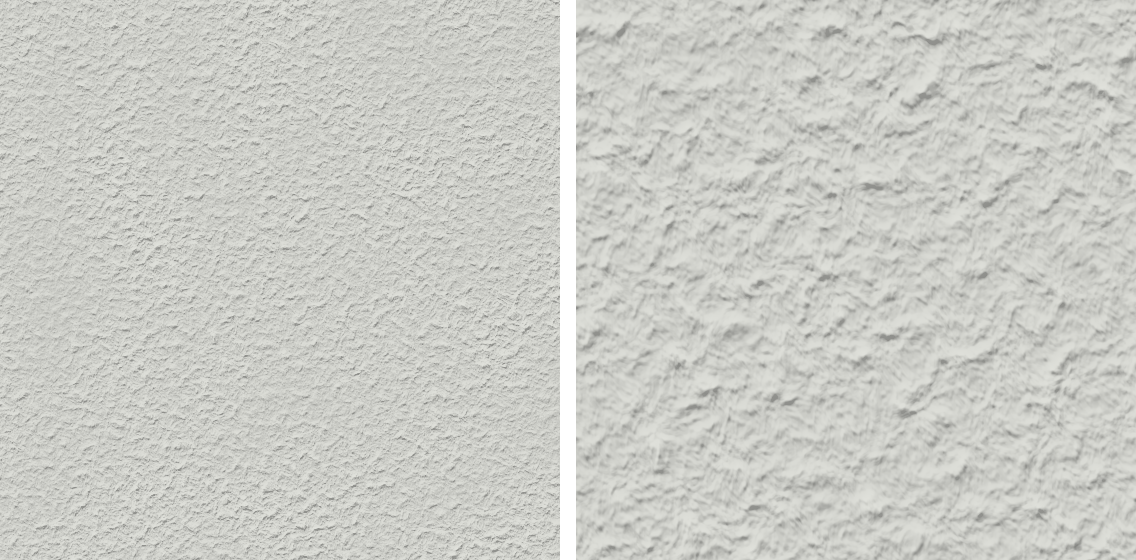
Left: the whole. Right: its middle third, enlarged.
Reproduce this texture procedurally as a WebGL 1 fragment shader.

```glsl
precision highp float;
// Pale grey rough-cast plaster: a height field of fine, crumbly lumps
// built from rotated octaves of gradient noise, lit from above and slightly
// left so that tops are pale and the undersides carry small dark shadows.

uniform vec2 u_resolution;

// Random unit vector for a lattice cell
vec2 cellGradient(vec2 cell) {
  float angle = 6.2832 * fract(sin(dot(cell, vec2(12.99, 78.23))) * 4375.85);
  return vec2(cos(angle), sin(angle));
}

float gradientNoise(vec2 p) {
  vec2 i = floor(p);
  vec2 f = p - i;
  vec2 w = f * f * f * (f * (f * 6.0 - 15.0) + 10.0);
  vec2 x = vec2(1.0, 0.0);
  float a = dot(cellGradient(i), f);
  float b = dot(cellGradient(i + x), f - x);
  float c = dot(cellGradient(i + x.yx), f - x.yx);
  float d = dot(cellGradient(i + 1.0), f - 1.0);
  return mix(mix(a, b, w.x), mix(c, d, w.x), w.y);
}

// Plaster relief: plain noise mixed with rounded lumps and creases
float plasterHeight(vec2 p) {
  vec2 q = p * 56.0;
  q += 0.3 * vec2(gradientNoise(p * 37.0 + 7.3), gradientNoise(p * 37.0 + 41.7));
  float height = 0.0;
  float amplitude = 1.0;
  for (int octave = 0; octave < 4; octave++) {
    float n = gradientNoise(q);
    height += amplitude * (0.6 * n + 0.6 * sqrt(n * n + 0.004));
    q = mat2(0.8, 0.6, -0.6, 0.8) * q * 1.85 + 17.3;
    amplitude *= 0.61;
  }
  return height;
}

void main() {
  vec2 p = gl_FragCoord.xy / u_resolution.y;

  // Slope towards the light, in units of its usual spread
  vec2 towardsLight = vec2(-0.3, 0.95) * 0.0025;
  float height = plasterHeight(p);
  float slope = (height - plasterHeight(p + towardsLight)) / 0.118;

  // Broad patches of rougher and smoother plaster
  float patches = gradientNoise(p * 5.0 + 3.1) + 0.5 * gradientNoise(p * 11.0 + 9.4);
  slope = clamp(slope * (1.0 + 0.5 * patches), -3.2, 2.1);

  // Lit sides level off, shaded sides deepen, hollows darken
  float tone = 0.807 + 0.043 * slope - 0.010 * slope * slope;
  tone += 0.03 * (height - 0.33) + 0.014 * patches;

  // Sparse small pits
  tone -= 0.08 * smoothstep(0.42, 0.62, gradientNoise(p * 120.0 + 23.6));

  gl_FragColor = vec4(tone * vec3(1.0, 1.005, 0.978), 1.0);
}
```
